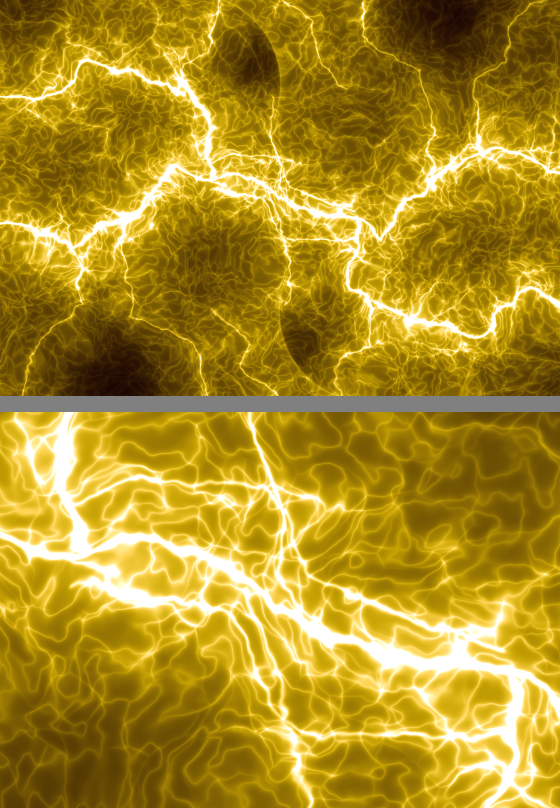
Top: the whole. Bottom: its middle third, enlarged.
This background is drawn by a WebGL 2 fragment shader. Its source:

```glsl
#version 300 es
precision highp float;
// Golden lightning: a point-symmetric set of jagged trunks and branches over
// a dense web of fine sparks. Gradient noise bends every line; cell borders
// and noise ridges make the web; one brightness value is mapped to colour.
uniform vec2 u_resolution;
out vec4 fragColor;

vec2 hash2(vec2 p) {
  vec3 h = fract(p.xyx * vec3(0.1031, 0.1030, 0.0973));
  h += dot(h, h.yzx + 33.33);
  return fract((h.xx + h.yz) * h.zy);
}

float corner(vec2 cell, vec2 offset) {
  return dot(hash2(cell) * 2.0 - 1.0, offset);
}

float gradientNoise(vec2 p) {
  vec2 i = floor(p), f = p - i;
  vec2 u = f * f * f * (f * (f * 6.0 - 15.0) + 10.0);
  vec2 e = vec2(1.0, 0.0);
  float low = mix(corner(i, f), corner(i + e, f - e), u.x);
  float high = mix(corner(i + e.yx, f - e.yx), corner(i + 1.0, f - 1.0), u.x);
  return mix(low, high, u.y);
}

// Fractal offset with the same steepness in every octave
vec2 jagged(vec2 p, float steepness) {
  vec2 sum = vec2(0.0);
  float freq = 6.0;
  for (int i = 0; i < 5; i++) {
    vec2 s = p * freq + float(i) * 17.3 + 40.0;
    sum += vec2(gradientNoise(s), gradientNoise(s + 91.7)) / freq;
    freq *= 2.0;
  }
  return sum * steepness;
}

float segment(vec2 p, vec2 a, vec2 b) {
  vec2 ab = b - a;
  return length(p - a - ab * clamp(dot(p - a, ab) / dot(ab, ab), 0.0, 1.0));
}

float path(vec2 p, vec2 a, vec2 b, vec2 c, vec2 d) {
  return min(segment(p, a, b), min(segment(p, b, c), segment(p, c, d)));
}

// Distance to the thick trunks of one half
float trunks(vec2 p) {
  float d = path(p, vec2(-0.74, 0.28), vec2(-0.63, 0.25), vec2(-0.48, 0.34), vec2(-0.25, 0.275));
  d = min(d, path(p, vec2(-0.247, 0.3), vec2(-0.18, 0.21), vec2(-0.165, 0.06), vec2(0.0)));
  d = min(d, path(p, vec2(-0.74, -0.05), vec2(-0.53, -0.13), vec2(-0.32, 0.0), vec2(-0.25, 0.09)));
  return min(d, segment(p, vec2(-0.25, 0.09), vec2(-0.165, 0.06)));
}

// Distance to the thinner branches of one half
float branches(vec2 p) {
  float d = path(p, vec2(0.19, 0.54), vec2(0.2, 0.41), vec2(0.36, 0.29), vec2(0.39, 0.02));
  d = min(d, path(p, vec2(0.68, 0.53), vec2(0.57, 0.36), vec2(0.475, 0.27), vec2(0.52, 0.14)));
  d = min(d, path(p, vec2(0.0, 0.26), vec2(-0.026, 0.15), vec2(0.0, 0.06), vec2(0.03, 0.0)));
  d = min(d, path(p, vec2(-0.165, 0.11), vec2(-0.03, 0.11), vec2(0.05, 0.03), vec2(0.17, -0.035)));
  d = min(d, path(p, vec2(-0.25, 0.29), vec2(-0.235, 0.36), vec2(-0.17, 0.41), vec2(-0.14, 0.54)));
  return min(d, path(p, vec2(0.0, 0.5), vec2(0.07, 0.44), vec2(0.095, 0.35), vec2(0.17, 0.29)));
}

float softLine(float d, float width) { return width / (width + d); }
float blob(vec2 p, vec2 center, float size) {
  vec2 r = (p - center) / size;
  return exp(-dot(r, r));
}

// Spark web along cell borders, faded in and out by noise
float web(vec2 p, float freq, float width) {
  vec2 s = p * freq + freq * 7.0 + 50.0, cell = floor(s);
  float near = 9.0, next = 9.0;
  for (int k = 0; k < 9; k++) {
    vec2 c = cell + vec2(k % 3 - 1, k / 3 - 1);
    float d = length(c + hash2(c) - s);
    next = min(next, max(near, d));
    near = min(near, d);
  }
  float fade = smoothstep(-0.3, 0.35, gradientNoise(s * 0.8 + 13.0));
  return fade * softLine(0.5 * (next - near) / freq, width);
}

float ring(vec2 p, vec2 center, float radius, vec2 facing) {
  vec2 r = p - center;
  float arc = smoothstep(0.1, 0.9, dot(r, facing) / max(length(r), 0.001));
  return arc * softLine(abs(length(r) - radius), 0.002);
}

// Dark gaps of one half, including the crescent inside the large ring
float gaps(vec2 p) {
  float inside = smoothstep(0.004, -0.004, length(p - vec2(-0.225, 0.288)) - 0.227);
  return 0.33 * blob(p, vec2(0.46, 0.45), 0.2) + 0.12 * blob(p, vec2(0.2, 0.15), 0.11)
       + 0.16 * blob(p, vec2(-0.66, 0.46), 0.14) + 0.28 * inside * blob(p, vec2(-0.06, 0.36), 0.1);
}

float rings(vec2 p) {
  return 0.3 * ring(p, vec2(-0.225, 0.288), 0.227, vec2(0.8, 0.6))
       + 0.2 * ring(p, vec2(0.555, 0.11), 0.095, vec2(0.2, 0.98));
}

float brightness(vec2 p) {
  vec2 q = p + jagged(p, 0.34);
  float trunk = min(trunks(q), trunks(-q)), branch = min(branches(q), branches(-q));
  float haze = 0.42 + 0.28 * exp(-trunk / 0.09) + 0.1 * exp(-branch / 0.06)
             + 0.16 * gradientNoise(p * 5.0 + 20.0) - gaps(p) - gaps(-p);
  float ridge = abs(gradientNoise(q * 42.0 + 70.0)) / 55.0;
  float sparks = 0.9 * web(q, 5.0, 0.002) + 0.8 * web(q, 11.0, 0.0015)
               + 0.6 * web(q, 23.0, 0.0014) + 0.55 * softLine(ridge, 0.0014);
  float cores = 0.55 * exp(-pow(trunk / 0.0035, 2.0)) + 0.3 * softLine(trunk, 0.006)
              + 0.25 * exp(-pow(branch / 0.0025, 2.0)) + 0.22 * softLine(branch, 0.004);
  return max(haze, 0.1) * (0.72 + sparks) + cores + rings(p) + rings(-p);
}

// Brown to gold to pale yellow to white
vec3 goldRamp(float v) {
  float pale = 0.01 + 3.5 * pow(max(v - 0.75, 0.0), 1.7);
  return clamp(vec3(v, 0.91 * v - 0.075, pale), 0.0, 1.0);
}

void main() {
  vec3 color = vec3(0.0);
  for (int k = 0; k < 4; k++) { // four samples smooth the fine lines
    vec2 offset = vec2(k % 2, k / 2) * 0.5 - 0.25;
    color += goldRamp(brightness((gl_FragCoord.xy + offset - 0.5 * u_resolution) / u_resolution.y));
  }
  fragColor = vec4(color * 0.25, 1.0);
}
```
